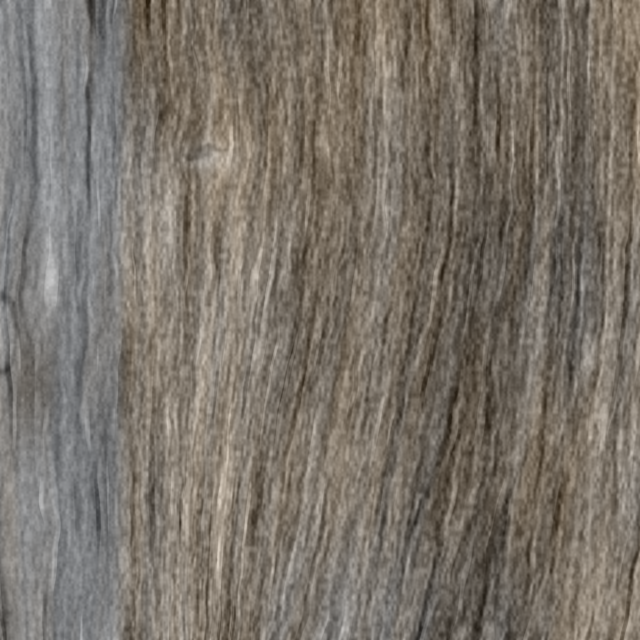
Reproduce this texture procedurally as a WebGL 1 fragment shader.

```glsl
precision highp float;

uniform vec2 u_resolution;

float hash(vec2 p) {
  vec3 q = fract(p.xyx * 0.1031);
  q += dot(q, q.yzx + 33.33);
  return fract((q.x + q.y) * q.z);
}

// Value noise centred on zero
float noise(vec2 p) {
  vec2 i = floor(p);
  vec2 f = fract(p);
  f = f * f * (3.0 - 2.0 * f);
  float low = mix(hash(i), hash(i + vec2(1.0, 0.0)), f.x);
  float high = mix(hash(i + vec2(0.0, 1.0)), hash(i + 1.0), f.x);
  return mix(low, high, f.y) - 0.5;
}

float blob(vec2 p, vec2 center, vec2 radius) {
  vec2 d = (p - center) / radius;
  return exp(-dot(d, d));
}

// Bends the vertical grain: lean in the lower part, wobble, flow round the knot
vec2 grainSpace(vec2 p) {
  float leanZone = smoothstep(0.2, 0.45, p.x) * (1.0 - 0.4 * smoothstep(0.6, 1.0, p.x));
  float drop = max(0.72 - p.y, 0.0);
  float u = p.x + leanZone * 0.2 * drop * drop / (drop + 0.15);
  u += 0.1 * (0.7 - p.y) * blob(p, vec2(0.02, 0.62), vec2(0.05, 0.16));
  u += 0.012 * noise(p * vec2(9.0, 6.0)) + 0.006 * noise(p * vec2(45.0, 28.0));
  u -= 0.35 * (p.x - 0.32) * blob(p, vec2(0.32, 0.76), vec2(0.06, 0.05));
  return vec2(u, p.y);
}

float fibers(vec2 g) {
  return 0.6 * noise(g * vec2(125.0, 17.0)) + 0.4 * noise(g * vec2(190.0, 48.0) + 31.0);
}

void main() {
  vec2 p = gl_FragCoord.xy / u_resolution;
  vec2 g = grainSpace(p);

  // Smooth grey board edge on the left, ringed dark wood on the right
  float edge = p.x + 0.025 * noise(p * vec2(8.0, 3.0));
  float greyZone = 1.0 - smoothstep(0.17, 0.22, edge);
  float ringZone = smoothstep(0.42, 0.66, p.x);
  float lightBand = smoothstep(0.92, 0.97, g.x - 0.04 * (1.0 - p.y));
  float rough = 1.0 - 0.45 * greyZone;

  // Broad shading
  float tone = 0.435 + 0.055 * greyZone - 0.045 * ringZone + 0.085 * lightBand;
  tone += 0.055 * blob(p, vec2(0.42, 0.22), vec2(0.2, 0.32));
  tone -= 0.04 * blob(p, vec2(0.27, 0.95), vec2(0.12, 0.14));
  tone += 0.1 * noise(p * vec2(7.0, 3.0)) + 0.14 * noise(g * vec2(30.0, 1.8));
  tone += 0.12 * noise(g * vec2(65.0, 5.0) + 7.0);

  // Fine fibres lit from one side, with short pits and grit
  float fiber = fibers(g);
  float relief = fiber - fibers(g + vec2(0.004, -0.003));
  tone += rough * (0.16 * fiber + 0.16 * relief);
  tone += rough * 0.17 * noise(p * vec2(230.0, 120.0));
  tone += 0.05 * noise(p * 256.0 + 19.0);

  // Growth lines: a dark groove beside a pale ridge
  float phase = 6.2832 * (g.x * 25.0 + 1.6 * noise(g * vec2(7.0, 1.5) + 3.0));
  float broken = smoothstep(-0.35, 0.2, noise(g * vec2(26.0, 7.0) + 11.0));
  float groove = exp(5.0 * (cos(phase) - 1.0));
  float ridge = exp(9.0 * (cos(phase - 1.3) - 1.0));
  tone += (0.2 + 0.8 * ringZone) * broken * (0.09 * ridge - 0.11 * groove);

  // Scattered cracks and pale slivers
  float crack = smoothstep(0.2, 0.42, noise(g * vec2(85.0, 5.0) + 43.0));
  float sliver = smoothstep(0.24, 0.45, noise(g * vec2(105.0, 9.0) + 67.0));
  tone += 0.12 * sliver - 0.12 * crack;

  // Long dark splits in the grey edge
  float splitX = g.x - 0.142 + 0.025 * (1.0 - p.y);
  float splits = exp(-pow(splitX / 0.005, 2.0)) * smoothstep(0.1, 0.75, p.y);
  splits += 0.8 * exp(-pow((g.x - 0.05) / 0.007, 2.0)) * smoothstep(0.45, 0.7, p.y);
  splits += 0.5 * exp(-pow((g.x - 0.178) / 0.003, 2.0)) * smoothstep(0.4, 0.9, p.y);
  tone -= 0.2 * splits * (0.8 + noise(g * vec2(90.0, 14.0)));

  // Small pale knot with a dark fleck, and a half knot on the left rim
  float knot = blob(p, vec2(0.325, 0.755), vec2(0.045, 0.025));
  float fleckY = p.y - 0.762 - 0.25 * (p.x - 0.32) - 0.02 * noise(p * 40.0);
  float fleck = exp(-pow(fleckY / 0.0045, 2.0)) * exp(-pow((p.x - 0.32) / 0.03, 2.0));
  tone += 0.12 * knot - 0.22 * fleck;
  float rim = length((p - vec2(0.0, 0.48)) / vec2(0.025, 0.055));
  rim += 0.3 * noise(p * 30.0);
  tone += 0.07 * (1.0 - smoothstep(0.7, 1.0, rim)) - 0.14 * exp(-pow((rim - 1.1) / 0.16, 2.0));
  float stain = blob(p, vec2(0.05, 0.4), vec2(0.035, 0.09));
  tone -= 0.13 * stain;

  // Brown wood fading to weathered grey
  float warmth = 1.15 - 1.15 * greyZone - 0.7 * knot + 0.8 * stain;
  warmth += 1.1 * noise(p * vec2(9.0, 4.0) + 5.0) + 0.7 * noise(g * vec2(50.0, 5.0) + 23.0);
  warmth += 0.4 * smoothstep(0.5, 1.0, p.y) * (1.0 - greyZone);
  warmth -= 0.5 * blob(p, vec2(0.5, 0.1), vec2(0.2, 0.25));
  tone = clamp(tone, 0.12, 0.8);
  vec3 color = tone + vec3(0.029, 0.0, -0.037) * clamp(warmth, -0.25, 1.9);
  gl_FragColor = vec4(color, 1.0);
}
```
